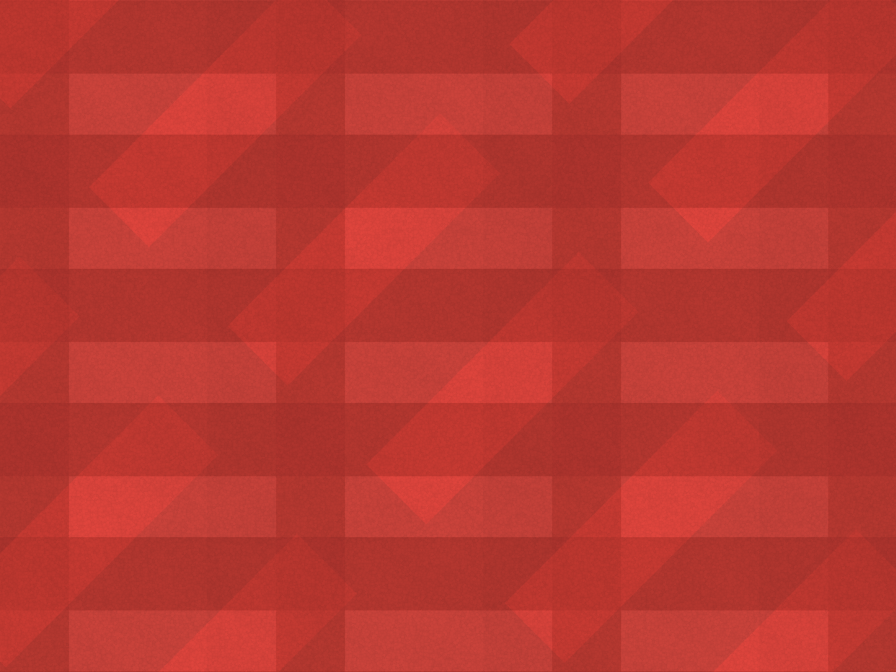
This pattern is drawn by a Shadertoy shader. Its source:

```glsl
// Red woven plaid: dark columns and rows cross over a lighter ground, with
// slanted translucent bars laid on a lattice turned by 45 degrees.
// Bands are periodic distance functions; cellular noise gives the paper grain.

// Lengths are in canvas heights, measured from the top left corner.
const float COLUMN_PERIOD = 0.4108;
const float COLUMN_WIDTH  = 0.1027;   // dark column, one quarter of the period
const float ROW_PERIOD    = 0.1997;
const float ROW_WIDTH     = 0.1090;   // dark row
const vec2  BAR_PERIOD    = vec2(0.2917, 0.5930);  // across, along
const vec2  BAR_SIZE      = vec2(0.1260, 0.4470);
const vec2  BAR_START     = vec2(-0.0010, -0.1033);
const float BAR_FADE      = 0.35;     // strength lost toward the upper end
const float QUARTER_SHADE = 0.022;    // darkening of the last column quarter
const float SEAM_SHADE    = 0.025;    // soft shadow under each light row
const float SEAM_WIDTH    = 0.006;
const float GRAIN_CELLS   = 260.0;    // cells per canvas height
const float GRAIN_AMOUNT  = 0.075;
const float MOTTLE_AMOUNT = 0.008;

// Ground colours, named by row then column
const vec3 LIGHT_LIGHT = vec3(0.765, 0.252, 0.222);
const vec3 LIGHT_DARK  = vec3(0.690, 0.212, 0.182);
const vec3 DARK_LIGHT  = vec3(0.685, 0.208, 0.180);
const vec3 DARK_DARK   = vec3(0.660, 0.196, 0.172);
// The same four crossings under a bar
const vec3 BAR_LIGHT_LIGHT = vec3(0.840, 0.258, 0.228);
const vec3 BAR_LIGHT_DARK  = vec3(0.755, 0.220, 0.190);
const vec3 BAR_DARK_LIGHT  = vec3(0.750, 0.218, 0.188);
const vec3 BAR_DARK_DARK   = vec3(0.718, 0.208, 0.178);

// Antialiased coverage of a band repeated along one axis
float band(float x, float period, float start, float width, float blur) {
    float offset = x - start - 0.5 * width;
    float d = abs(mod(offset + 0.5 * period, period) - 0.5 * period) - 0.5 * width;
    return 1.0 - smoothstep(-blur, blur, d);
}

vec2 hash2(vec2 p) {
    vec3 q = fract(vec3(p.xyx) * vec3(0.1031, 0.1030, 0.0973));
    q += dot(q, q.yzx + 33.33);
    return fract((q.xx + q.yz) * q.zy);
}

// Cellular noise: nearest-point distance blended with a value per cell
float cellularGrain(vec2 p) {
    vec2 cell = floor(p);
    float nearest = 8.0;
    float value = 0.0;
    for (int j = -1; j <= 1; j++) {
        for (int i = -1; i <= 1; i++) {
            vec2 c = cell + vec2(i, j);
            float d = length(c + hash2(c) - p);
            if (d < nearest) {
                nearest = d;
                value = hash2(c + 71.0).x;
            }
        }
    }
    return 0.6 * (value - 0.5) + 0.7 * (0.45 - nearest);
}

// Broad uneven tone from layered sines
float mottle(vec2 p) {
    return sin(p.x * 23.0 + 2.0 * sin(p.y * 17.0)) * sin(p.y * 29.0 + sin(p.x * 13.0))
         + 0.5 * sin(p.x * 61.0 - p.y * 47.0 + 2.0 * sin(p.y * 31.0));
}

void mainImage(out vec4 fragColor, in vec2 fragCoord) {
    vec2 p = vec2(fragCoord.x, iResolution.y - fragCoord.y) / iResolution.y;
    float blur = 0.75 / iResolution.y;

    // Plaid bands
    float column = band(p.x, COLUMN_PERIOD, 0.0, COLUMN_WIDTH, blur);
    float row = band(p.y, ROW_PERIOD, 0.0006, ROW_WIDTH, blur);
    float quarter = band(p.x, COLUMN_PERIOD, 0.75 * COLUMN_PERIOD, COLUMN_WIDTH, blur);

    // Slanted bars: x runs across them, y along them toward the upper right
    vec2 q = vec2(p.x + p.y, p.x - p.y) * inversesqrt(2.0);
    float bar = band(q.x, BAR_PERIOD.x, BAR_START.x, BAR_SIZE.x, blur)
              * band(q.y, BAR_PERIOD.y, BAR_START.y, BAR_SIZE.y, blur);
    float along = mod(q.y - BAR_START.y, BAR_PERIOD.y) / BAR_SIZE.y;
    bar *= 1.0 - BAR_FADE * smoothstep(0.55, 1.0, along);

    // Colour by crossing, then by bar
    vec3 ground = mix(mix(LIGHT_LIGHT, LIGHT_DARK, column),
                      mix(DARK_LIGHT, DARK_DARK, column), row);
    vec3 lit = mix(mix(BAR_LIGHT_LIGHT, BAR_LIGHT_DARK, column),
                   mix(BAR_DARK_LIGHT, BAR_DARK_DARK, column), row);
    vec3 color = mix(ground, lit, bar);

    // Subtle shading and paper wear
    float belowSeam = mod(p.y - 0.0006, ROW_PERIOD);
    color *= 1.0 - QUARTER_SHADE * quarter;
    color *= 1.0 - SEAM_SHADE * row * exp(-belowSeam / SEAM_WIDTH);
    color *= 1.0 + GRAIN_AMOUNT * cellularGrain(p * GRAIN_CELLS) + MOTTLE_AMOUNT * mottle(p);

    fragColor = vec4(color, 1.0);
}
```
